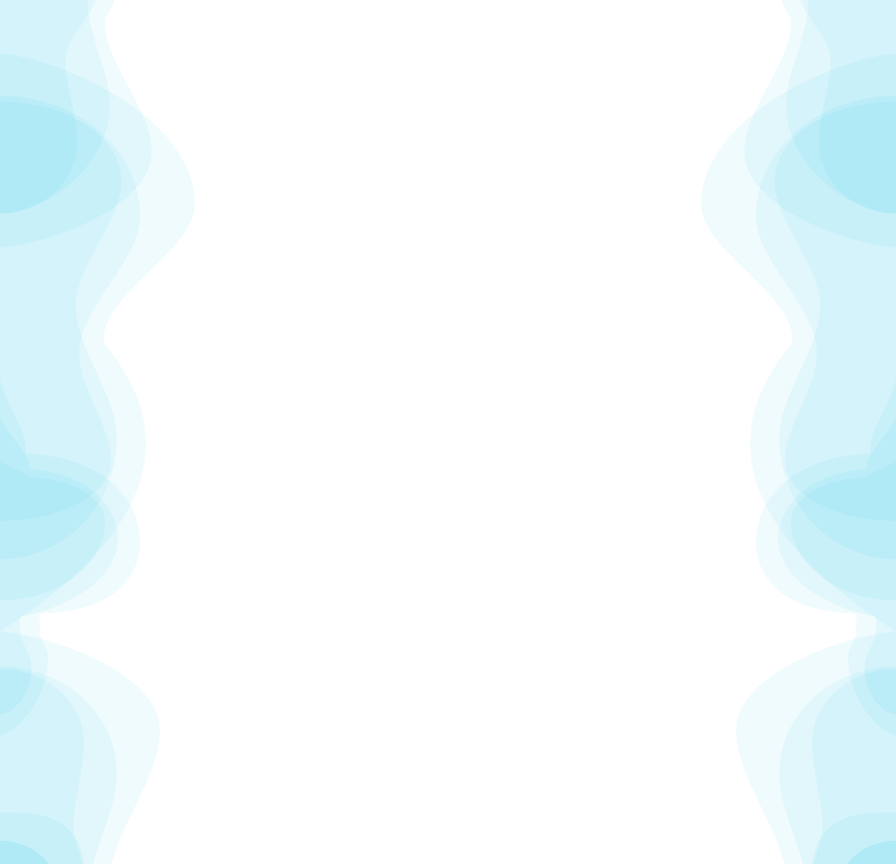
Write a WebGL 1 fragment shader that draws this background.

```glsl
precision highp float;

uniform vec2 u_resolution;

const vec2 CANVAS = vec2(768.0, 740.0); // design units across and down
const vec3 PAPER = vec3(1.0);
const vec3 INK = vec3(0.0, 0.73, 0.9);
const float OPACITY = 0.06;             // ink laid down by one layer
const float BLUNT = 0.38;               // cap exponents, full to tapering
const float ROUND = 0.5;
const float SOFT = 0.7;
const float TAPER = 1.0;
const int ROWS = 4;                     // vertical samples per pixel

// Tapers a width from 1 at its peak to 0 at its end, on that side only
float cap(float y, float peak, float end, float power) {
  float t = max((y - peak) / (end - peak), 0.0);
  return pow(max(1.0 - t * t, 0.0), power);
}

// Bulge with a cap above and below its peak
float lobe(float y, float top, float peak, float bottom, float width, vec2 powers) {
  return width * cap(y, peak, top, powers.x) * cap(y, peak, bottom, powers.y);
}

// Width that eases through up to four turning points
float wave(float y, vec4 turns, vec4 widths) {
  float w = mix(widths.x, widths.y, smoothstep(turns.x, turns.y, y));
  w = mix(w, widths.z, smoothstep(turns.y, turns.z, y));
  return mix(w, widths.w, smoothstep(turns.z, turns.w, y));
}

float fill(float x, float width, float pixel) {
  return clamp(0.5 + (width - x) / pixel, 0.0, 1.0);
}

// Number of layers at a distance x from the side and y from the top
float layers(float x, float y, float px) {
  float w, stem;

  // Top corner
  w = wave(y, vec4(0, 18, 130, 220), vec4(98, 90, 130, 130));
  float n = fill(x, w * cap(y, 130.0, 212.0, SOFT), px);
  w = wave(y, vec4(0, 90, 200, 210), vec4(75, 94, 94, 94));
  n += fill(x, w * cap(y, 90.0, 183.0, 0.6), px);
  w = wave(y, vec4(-10, 52, 120, 200), vec4(84, 56, 66, 66));
  n += fill(x, w * cap(y, 122.0, 183.0, ROUND), px);

  // Long double bulge
  w = wave(y, vec4(175, 290, 300, 400), vec4(167, 89, 88, 0));
  w *= cap(y, 175.0, 46.0, SOFT);
  w = max(w, lobe(y, 220.0, 380.0, 541.0, 125.0, vec2(TAPER)));
  n += fill(x, w, px);
  w = wave(y, vec4(185, 302, 395, 500), vec4(120, 68, 95, 95));
  w *= cap(y, 185.0, 82.0, ROUND) * cap(y, 395.0, 446.0, ROUND);
  n += fill(x, w, px);
  w = wave(y, vec4(155, 262, 375, 500), vec4(104, 65, 100, 100));
  w *= cap(y, 155.0, 87.0, ROUND) * cap(y, 375.0, 479.0, ROUND);
  n += fill(x, w, px);

  // Middle bulge on a narrow stem
  stem = wave(y, vec4(320, 385, 540, 562), vec4(0, 22, 34, 41));
  stem *= cap(y, 562.0, 630.0, SOFT);
  w = lobe(y, 388.0, 465.0, 526.0, 120.0, vec2(BLUNT, 0.3));
  n += fill(x, max(w, stem), px);
  stem = wave(y, vec4(353, 400, 538, 572), vec4(0, 25, 17, 27));
  stem *= cap(y, 572.0, 612.0, 0.6);
  w = lobe(y, 401.0, 462.0, 530.0, 101.0, vec2(BLUNT, 0.6));
  n += fill(x, max(w, stem), px);
  stem = wave(y, vec4(393, 410, 500, 520), vec4(0, 25, 25, 25));
  stem *= cap(y, 447.0, 514.0, ROUND);
  w = lobe(y, 408.0, 447.0, 514.0, 90.0, vec2(BLUNT, ROUND));
  n += fill(x, max(w, stem), px);

  // Lower bulge
  w = wave(y, vec4(625, 760, 800, 820), vec4(137, 93, 93, 93));
  n += fill(x, w * cap(y, 625.0, 541.0, SOFT), px);
  w = wave(y, vec4(662, 770, 800, 820), vec4(100, 75, 75, 75));
  n += fill(x, w * cap(y, 662.0, 571.0, ROUND), px);
  w = wave(y, vec4(636, 708, 750, 800), vec4(72, 63, 72, 72));
  n += fill(x, w * cap(y, 636.0, 573.0, ROUND), px);

  // Bottom corner, with a double-strength core
  n += fill(x, 72.0 * cap(y, 745.0, 696.0, 0.3), px);
  n += 2.0 * fill(x, 48.0 * cap(y, 760.0, 720.0, ROUND), px);
  return n;
}

void main() {
  vec2 unit = CANVAS / u_resolution;
  vec2 p = gl_FragCoord.xy * unit;
  float side = min(p.x, CANVAS.x - p.x); // mirror the two sides
  float depth = CANVAS.y - p.y;

  // Average a few rows to smooth the flat edges
  float count = 0.0;
  for (int i = 0; i < ROWS; i++) {
    float offset = (float(i) + 0.5) / float(ROWS) - 0.5;
    count += layers(side, depth + offset * unit.y, unit.x);
  }
  count /= float(ROWS);

  float cover = 1.0 - pow(1.0 - OPACITY, count);
  gl_FragColor = vec4(mix(PAPER, INK, cover), 1.0);
}
```
